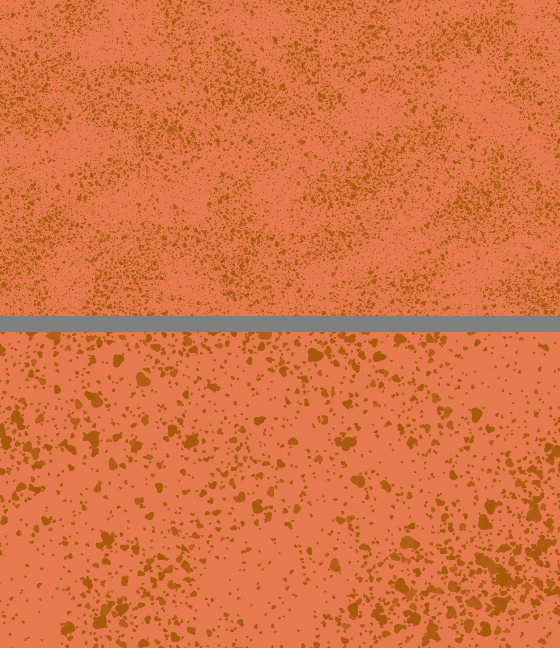
Top: the whole. Bottom: its middle third, enlarged.
This texture is drawn by a Shadertoy shader. Its source:

```glsl
// Brown paint specks spattered over flat coral.
// Three cellular layers scatter wobbly dots of different size; layered sines
// decide where the dots gather into drifting clumps and where they thin out.

vec3 hash3(vec2 p) {
    vec3 q = fract(p.xyx * vec3(0.1031, 0.1030, 0.0973));
    q += dot(q, q.yxz + 33.33);
    return fract((q.xxy + q.yzz) * q.zyx);
}

// Clump density, 0 (bare) to 1 (crowded), from rotated and warped sines
float clumpDensity(vec2 p) {
    vec2 q = p * vec2(9.0, 11.5) + vec2(3.7, 1.9);
    float sum = 0.0, weight = 1.0;
    for (int i = 0; i < 5; i++) {
        q += 0.7 * sin(q.yx * 0.63 + float(i) * 1.7);
        sum += weight * sin(q.x) * sin(q.y + sin(q.x * 0.6));
        q = mat2(0.8, 0.6, -0.6, 0.8) * q * 1.5 + 2.3;
        weight *= 0.8;
    }
    return smoothstep(-1.5, 2.2, sum);
}

// Opacity of one layer; radii are fractions of a cell, presence = base + gain * density
float speckLayer(vec2 p, float cells, vec2 radii, float base, float gain, float seed) {
    float pixel = 1.0 / iResolution.y;
    vec2 home = floor(p * cells);
    float ink = 0.0;
    for (int y = -1; y <= 1; y++) {
        for (int x = -1; x <= 1; x++) {
            vec2 cell = home + vec2(x, y);
            vec3 place = hash3(cell + seed);
            vec3 look = hash3(cell + seed + 71.3);
            vec2 centre = (cell + place.xy) / cells;
            if (place.z > base + gain * clumpDensity(centre)) continue;

            // Lobed outline, so that no speck is a clean disc
            vec2 v = p - centre;
            float angle = atan(v.y, v.x + 1e-6);
            float wobble = 1.0 + 0.18 * sin(2.0 * angle + look.y * 6.28)
                               + 0.14 * sin(3.0 * angle + look.z * 40.0);
            float radius = mix(radii.x, radii.y, look.x * look.x) / cells * wobble;
            float cover = 1.0 - smoothstep(-0.5 * pixel, 0.5 * pixel, length(v) - radius);
            ink = max(ink, cover * mix(0.68, 1.0, sqrt(look.z)));
        }
    }
    return ink;
}

void mainImage(out vec4 fragColor, in vec2 fragCoord) {
    vec2 p = fragCoord / iResolution.y;
    vec3 coral = vec3(0.902, 0.475, 0.302);
    vec3 brown = vec3(0.655, 0.345, 0.035);

    // Large blots, medium specks and fine spray
    float blots = speckLayer(p, 46.0, vec2(0.18, 0.36), 0.0, 0.78, 11.0);
    float specks = speckLayer(p, 80.0, vec2(0.20, 0.38), 0.02, 0.95, 137.0);
    float spray = speckLayer(p, 150.0, vec2(0.17, 0.34), 0.22, 0.65, 291.0);

    float ink = max(blots, max(specks, spray));
    fragColor = vec4(mix(coral, brown, ink), 1.0);
}
```
